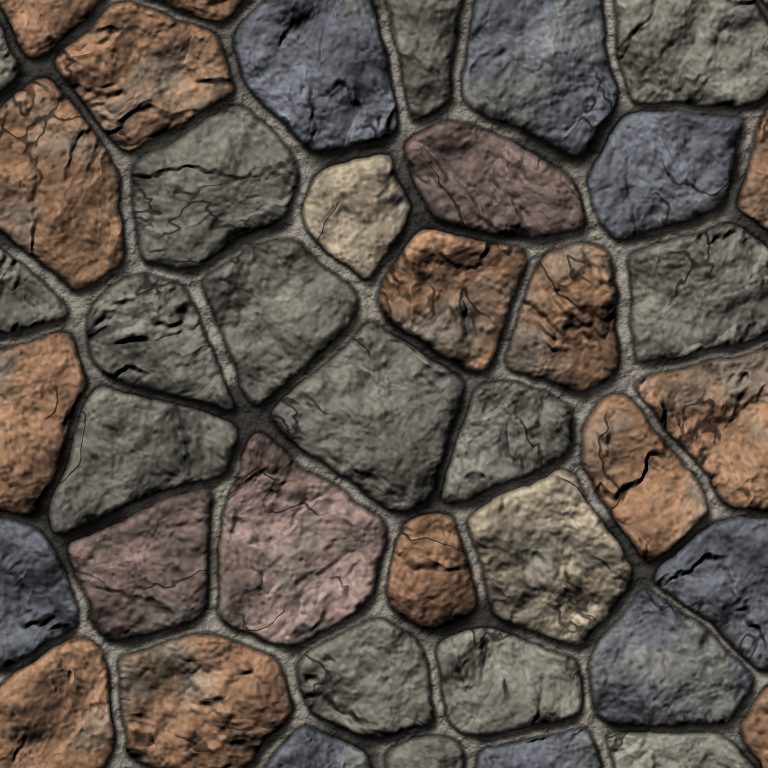
This texture is drawn by a WebGL 1 fragment shader. Its source:

```glsl
precision highp float;
uniform vec2 u_resolution;

const vec2 GRID = vec2(5.0, 6.0);      // stones across and up; rows must be even
const vec3 LIGHT = vec3(-0.30, 0.60, 0.74);
const float FREE = 512.0;              // noise period where no wrapping is needed

const vec3 GREY = vec3(0.44, 0.425, 0.39);
const vec3 SLATE = vec3(0.36, 0.37, 0.39);
const vec3 BROWN = vec3(0.53, 0.41, 0.32);
const vec3 MAUVE = vec3(0.46, 0.39, 0.365);
const vec3 TAN = vec3(0.60, 0.55, 0.47);
const vec3 MORTAR = vec3(0.46, 0.44, 0.405);

struct Stone {
  float edge;     // distance inside the outline
  vec2 inward;    // direction away from the nearest outline
  vec2 toSite;
  vec2 id;
};

float hash(vec2 p) {
  vec3 q = fract(p.xyx * 0.1031);
  q += dot(q, q.yzx + 33.33);
  return fract((q.x + q.y) * q.z);
}

float noise(vec2 p, float period) {
  vec2 i = floor(p), f = fract(p);
  f = f * f * (3.0 - 2.0 * f);
  vec2 a = mod(i, period), b = mod(i + 1.0, period);
  return mix(mix(hash(a), hash(vec2(b.x, a.y)), f.x),
             mix(hash(vec2(a.x, b.y)), hash(b), f.x), f.y);
}

float fbm(vec2 p, float period) {
  float sum = 0.0, amp = 0.5;
  for (int i = 0; i < 5; i++) {
    sum += amp * noise(p, period);
    p = p * 2.0 + 8.0;
    period *= 2.0;
    amp *= 0.5;
  }
  return sum;
}

// Position and weight of a stone, in staggered rows
vec3 stoneSite(vec2 cell) {
  vec2 id = mod(cell, GRID);
  vec2 jitter = vec2(hash(id + 3.0), hash(id + 41.0)) - 0.5;
  float stagger = 0.5 * mod(id.y, 2.0) - 0.25;
  vec2 site = (cell + 0.5 + vec2(stagger, 0.0) + 0.75 * jitter) / GRID;
  return vec3(site, 0.011 * hash(id + 77.0));
}

// Weighted Voronoi cell with rounded corners
Stone findStone(vec2 p) {
  vec2 cell = floor(p * GRID);
  Stone s = Stone(1.0, vec2(0.0), vec2(0.0), vec2(0.0));
  float best = 10.0;
  for (int j = -2; j <= 2; j++) for (int i = -2; i <= 2; i++) {
    vec2 c = cell + vec2(float(i), float(j));
    vec3 site = stoneSite(c);
    vec2 r = site.xy - p;
    float power = dot(r, r) - site.z;
    if (power < best) { best = power; s.toSite = r; s.id = mod(c, GRID); }
  }
  for (int j = -2; j <= 2; j++) for (int i = -2; i <= 2; i++) {
    vec3 site = stoneSite(cell + vec2(float(i), float(j)));
    vec2 r = site.xy - p, between = r - s.toSite;
    float len = length(between);
    if (len > 0.001) {
      float d = 0.5 * (dot(r, r) - site.z - best) / len;
      float k = 0.018, h = clamp(0.5 + 0.5 * (d - s.edge) / k, 0.0, 1.0);
      s.edge = mix(d, s.edge, h) - k * h * (1.0 - h);
      s.inward = mix(-between / len, s.inward, h);
    }
  }
  s.edge -= mix(0.004, 0.011, hash(s.id + 19.0));
  return s;
}

// Rough face with broken ledges
float relief(vec2 q, float ledges) {
  float t = 4.5 * fbm(q * vec2(5.0, 9.0) + 90.0, FREE);
  float terrace = floor(t) + smoothstep(0.72, 1.0, fract(t));
  return 0.052 * fbm(q * 11.0 + 40.0, FREE) + 0.008 * ledges * terrace;
}

vec3 stoneColor(float pick) {
  vec3 c = mix(GREY, SLATE, step(0.40, pick));
  c = mix(c, BROWN, step(0.57, pick));
  c = mix(c, MAUVE, step(0.78, pick));
  return mix(c, TAN, step(0.90, pick));
}

float lambert(vec2 slope) {
  return max(dot(normalize(vec3(-slope, 1.0)), LIGHT), 0.0) / LIGHT.z;
}

vec3 shadeStone(Stone s) {
  float seed = hash(s.id + 7.0), angle = 6.2832 * hash(s.id + 29.0);
  float co = cos(angle), si = sin(angle);
  mat2 turn = mat2(co, si, -si, co);
  vec2 q = turn * -s.toSite + 9.0 * seed;
  float ledges = mix(0.3, 1.2, hash(s.id + 53.0)), e = 0.0013;
  float h = relief(q, ledges);
  vec2 slope = vec2(relief(q + vec2(e, 0.0), ledges), relief(q + vec2(0.0, e), ledges)) - h;
  slope = slope / e * turn;                       // back to canvas axes
  slope += 0.95 * s.inward * exp(-max(s.edge, 0.0) / 0.007);
  slope += 0.22 * (vec2(hash(s.id + 61.0), hash(s.id + 83.0)) - 0.5);

  float patches = fbm(q * 9.0 + 200.0, FREE);
  vec3 color = stoneColor(hash(s.id + 11.0));
  color = mix(color, GREY, 0.7 * smoothstep(0.48, 0.72, patches));
  color *= mix(0.72, 1.25, fbm(q * 16.0 + 130.0, FREE)) * mix(0.88, 1.1, seed);
  color *= mix(0.88, 1.12, noise(q * 210.0, FREE));
  float vein = abs(fbm(q * vec2(6.0, 11.0) + 60.0, FREE) - 0.48);
  float crack = (1.0 - smoothstep(0.003, 0.016, vein)) * smoothstep(0.52, 0.68, noise(q * 13.0 + 20.0, FREE));
  float contact = mix(0.6, 1.0, smoothstep(0.0, 0.006, s.edge));
  return color * lambert(slope) * (1.0 - 0.5 * crack) * contact;
}

vec3 shadeMortar(vec2 p, float edge, float shadow) {
  float e = 0.0015, h = fbm(p * 40.0, 40.0);
  vec2 slope = vec2(fbm((p + vec2(e, 0.0)) * 40.0, 40.0), fbm((p + vec2(0.0, e)) * 40.0, 40.0)) - h;
  float depth = mix(0.45, 1.1, smoothstep(0.3, 0.6, noise(p * 11.0, 11.0)));
  float contact = mix(0.45, 1.0, smoothstep(0.0, 0.006, -edge));
  return MORTAR * lambert(slope * 0.012 / e) * depth * contact * mix(1.0, 0.3, shadow);
}

void main() {
  vec2 p = gl_FragCoord.xy / u_resolution;
  vec2 wobble = vec2(fbm(p * 13.0, 13.0), fbm(p * 13.0 + 5.0, 13.0)) - 0.5;
  vec2 outline = p + 0.026 * wobble;
  Stone s = findStone(outline);
  float shadow = smoothstep(-0.004, 0.006, findStone(outline + 0.019 * LIGHT.xy).edge);
  float soft = max(0.0012, 0.75 / u_resolution.y);
  vec3 color = mix(shadeMortar(p, s.edge, shadow), shadeStone(s), smoothstep(-soft, soft, s.edge));
  gl_FragColor = vec4(color, 1.0);
}
```
